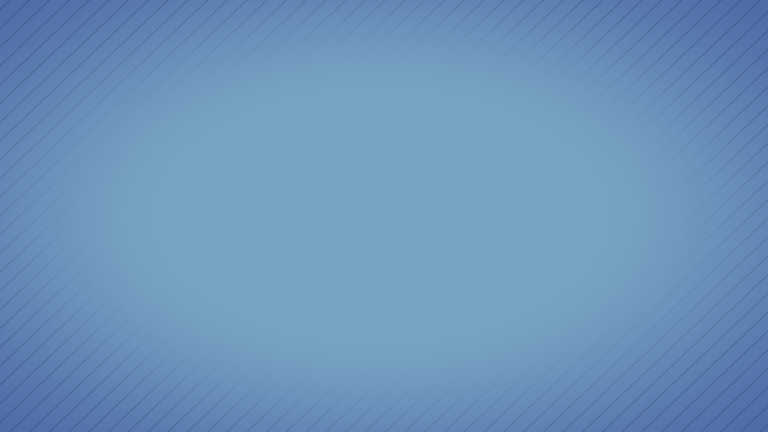
Write a Shadertoy shader that draws this background.

```glsl
// A calm blue backdrop: a pale elliptical glow falling off to indigo corners,
// crossed by fine diagonal pinstripes that appear only in the darker rim.
// Built from one elliptical distance and one repeated line distance.

const vec3 GLOW_COLOR = vec3(0.467, 0.645, 0.765);
const vec3 RIM_COLOR  = vec3(0.307, 0.415, 0.655);

const vec2  GLOW_CENTER = vec2(0.495, 0.5);  // fraction of the canvas
const float GLOW_INNER  = 0.5;               // 1.0 reaches the canvas edges
const float GLOW_OUTER  = 1.5;

const float STRIPE_ANGLE   = 0.76;           // radians above horizontal
const float STRIPE_SPACING = 0.0315;         // fraction of canvas height
const float STRIPE_WIDTH   = 0.0035;
const float STRIPE_DEPTH   = 0.13;           // darkening at full strength

// 0 inside the glow, 1 at the far rim.
float rimAmount(vec2 uv) {
    float radius = length((uv - GLOW_CENTER) * 2.0);
    return smoothstep(GLOW_INNER, GLOW_OUTER, radius);
}

// Coverage of thin parallel lines, with p in units of canvas height.
float pinstripes(vec2 p, float pixel) {
    vec2 normal = vec2(-sin(STRIPE_ANGLE), cos(STRIPE_ANGLE));
    float offset = mod(dot(p, normal), STRIPE_SPACING) - 0.5 * STRIPE_SPACING;
    float edge = abs(offset) - 0.5 * STRIPE_WIDTH;
    return 1.0 - smoothstep(-0.5 * pixel, 0.5 * pixel, edge);
}

void mainImage(out vec4 fragColor, in vec2 fragCoord) {
    vec2 uv = fragCoord / iResolution.xy;
    vec2 p = fragCoord / iResolution.y;
    float pixel = 1.0 / iResolution.y;

    // Background gradient
    float rim = rimAmount(uv);
    vec3 color = mix(GLOW_COLOR, RIM_COLOR, rim);

    // Stripes fade in toward the rim
    float strength = STRIPE_DEPTH * smoothstep(0.05, 0.75, rim);
    color *= 1.0 - strength * pinstripes(p, pixel);

    fragColor = vec4(color, 1.0);
}
```
